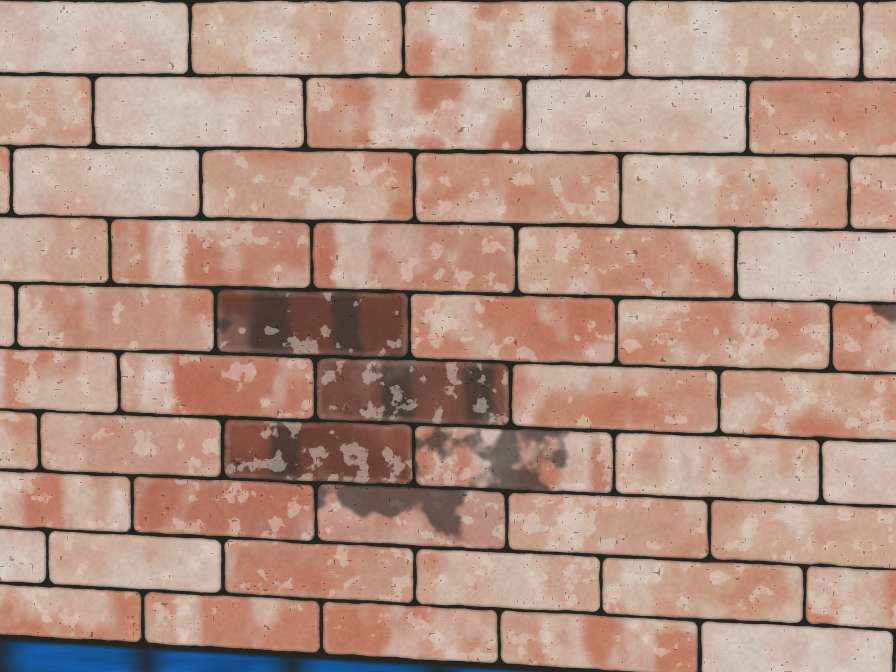
This texture is drawn by a Shadertoy shader. Its source:

```glsl
const vec3 CLAY = vec3(0.74, 0.48, 0.39);
const vec3 RUST = vec3(0.66, 0.37, 0.30);
const vec3 BUFF = vec3(0.78, 0.65, 0.57);
const vec3 CHALK = vec3(0.82, 0.77, 0.73);
const vec3 BURNT = vec3(0.40, 0.25, 0.21);
const vec3 SOOT = vec3(0.22, 0.20, 0.19);
const vec3 GAP = vec3(0.15, 0.14, 0.12);
const vec3 PALLET = vec3(0.09, 0.33, 0.60);
const float COURSES = 10.0;        // rows of bricks above the pallet
const float ROW_STEP = 0.1121;     // height of the top row at the left
const float ROW_SKEW = 0.0078;     // growth of the rows to the right
const float ROW_SHRINK = 0.00175;  // perspective squeeze downwards
const float BRICK_WIDTH = 0.2435;  // share of the canvas width, top row
const float WIDTH_SHRINK = 0.0042; // loss of width per row
const float WIDTH_GROWTH = 0.005;  // growth of width to the right
const float JOINT_ORIGIN = 0.457;  // horizontal centre of the bond
const float JOINT_JITTER = 0.06;
const float HALF_GAP = 0.0021;
const float CORNER = 0.011;
const vec2 FIRE_CENTRE = vec2(-0.5, 5.5); // column and row of the darkest bricks
const vec2 FIRE_SPREAD = vec2(1.1, 2.6);

vec3 hash3(vec2 p) {
    vec3 q = fract(p.xyx * vec3(0.1031, 0.1030, 0.0973));
    q += dot(q, q.yxz + 33.33);
    return fract((q.xxy + q.yzz) * q.zyx);
}

float noise(vec2 p) {
    vec2 i = floor(p), f = fract(p);
    f = f * f * (3.0 - 2.0 * f);
    return mix(mix(hash3(i).x, hash3(i + vec2(1, 0)).x, f.x),
               mix(hash3(i + vec2(0, 1)).x, hash3(i + vec2(1, 1)).x, f.x), f.y);
}

float fbm(vec2 p) {
    float sum = 0.0, amp = 0.533;
    for (int i = 0; i < 4; i++) {
        sum += amp * noise(p);
        p = mat2(1.6, 1.2, -1.2, 1.6) * p + 7.3;
        amp *= 0.5;
    }
    return sum;
}

float band(float t, float centre, float halfWidth) {
    return 1.0 - smoothstep(halfWidth * 0.6, halfWidth * 1.3, abs(t - centre));
}

float jointAt(float j, float row) {
    return j + (hash3(vec2(j + 31.0, row + 11.0)).y - 0.5) * JOINT_JITTER;
}

float roundBox(vec2 p, vec2 halfSize, float r) {
    vec2 q = abs(p) - halfSize + r;
    return length(max(q, 0.0)) + min(max(q.x, q.y), 0.0) - r;
}

vec3 brickColour(vec2 p, vec2 id, vec2 centre, float t, float edge) {
    vec3 h = hash3(id + 20.0), g = hash3(id + 77.0);
    vec2 s = p + h.xy * 40.0;
    float cloud = fbm(s * vec2(9.0, 13.0));
    float fine = fbm(s * 48.0);
    float grain = noise(s * 210.0);
    vec2 away = (centre - FIRE_CENTRE) / FIRE_SPREAD;
    float fired = exp(-dot(away, away)) * (0.35 + 0.9 * h.x);

    // clay body, from terracotta to buff and chalk
    float pale = smoothstep(0.72, 0.95, h.y);
    vec3 col = mix(CLAY, BUFF, smoothstep(0.25, 0.75, cloud + 0.35 * (h.z - 0.4)));
    col = mix(col, RUST, clamp(fired * 1.4, 0.0, 0.85));
    col = mix(col, BURNT, smoothstep(0.45, 1.0, fired + 0.4 * (cloud - 0.5)));
    col = mix(col, CHALK, pale * (1.0 - fired) * (0.55 + 0.5 * cloud));

    // kiln stripes: chalky, or sooty on hard fired bricks
    float first = mix(0.18, 0.5, g.x), wobble = 0.08 * (cloud - 0.5);
    float stripe = max(band(t + wobble, first, 0.07 + 0.05 * g.z),
                       band(t - wobble, first + 0.4, 0.08) * step(0.4, g.z));
    stripe *= step(0.48, g.y) * (0.45 + 0.7 * fine);
    col = mix(col, mix(CHALK, SOOT, smoothstep(0.4, 0.55, fired)), 0.8 * stripe);

    // lime bloom, flaked patches and worn rims
    float bloom = smoothstep(0.48, 0.72, fbm(s * vec2(15.0, 11.0) + 19.0));
    col = mix(col, CHALK, bloom * 0.65 * (1.0 - 0.7 * fired));
    col = mix(col, CHALK, 0.5 * smoothstep(0.62, 0.70, fine + 0.25 * (cloud - 0.5)));
    col = mix(col, BUFF, 0.5 * smoothstep(-0.012, -0.002, edge) * fine);
    // soot blots on a few bricks, then pits and grain
    float blot = step(0.88, g.z) * smoothstep(0.5, 0.64, fbm(s * 17.0 + 5.0));
    col = mix(col, SOOT, 0.65 * blot);
    col *= 1.0 - 0.35 * smoothstep(0.85, 0.97, grain) * smoothstep(0.4, 0.6, fine);
    return col * (0.93 + 0.10 * fine + 0.06 * grain);
}

void mainImage(out vec4 fragColor, in vec2 fragCoord) {
    vec2 uv = fragCoord / iResolution.xy;
    float aspect = iResolution.x / iResolution.y, pixel = 1.0 / iResolution.y;
    vec2 p = vec2(uv.x * aspect, uv.y);

    // row coordinate, counted down from the top
    float slope = ROW_STEP + ROW_SKEW * uv.x;
    float root = sqrt(slope * slope - 4.0 * ROW_SHRINK * (1.0 - uv.y));
    float k = (slope - root) / (2.0 * ROW_SHRINK), row = floor(k);

    // column coordinate, shifted by half a brick on odd rows
    float shift = 0.5 * mod(row, 2.0), width = BRICK_WIDTH - WIDTH_SHRINK * row;
    float stretch = sqrt(width * width + 4.0 * WIDTH_GROWTH * (uv.x - JOINT_ORIGIN));
    float u = (stretch - width) / (2.0 * WIDTH_GROWTH) + shift;
    float nearest = floor(u + 0.5);
    float cell = nearest - step(u, jointAt(nearest, row));
    float left = jointAt(cell, row), right = jointAt(cell + 1.0, row);

    // worn, slightly tilted brick outline
    vec2 id = vec2(cell, row), size = vec2((right - left) * stretch * aspect, root);
    float t = (u - left) / (right - left);
    vec2 local = (vec2(t, fract(k)) - 0.5) * size;
    local.y += local.x * (hash3(id + 51.0).x - 0.5) * 0.012;
    float wear = 0.004 * (fbm(p * 38.0 + id * 3.7) - 0.45);
    float edge = roundBox(local, 0.5 * size - HALF_GAP, CORNER) + wear;
    float cover = 1.0 - smoothstep(-0.7 * pixel, 0.7 * pixel, edge);

    vec3 face = brickColour(p, id, id + 0.5 - vec2(shift, 0.0), t, edge);
    face *= 1.0 - 0.22 * smoothstep(-0.005, 0.0, edge);
    vec3 col = mix(GAP, face, cover);

    // pallet boards below the last row
    float board = band(fract(p.x * 4.6), 0.5, 0.46) * smoothstep(0.04, 0.16, k - COURSES);
    vec3 wood = mix(GAP, PALLET * (0.75 + 0.5 * fbm(p * vec2(12.0, 70.0))), board);
    col = mix(col, wood, smoothstep(-0.5, 0.5, (k - COURSES) * root / pixel));
    fragColor = vec4(col, 1.0);
}
```
